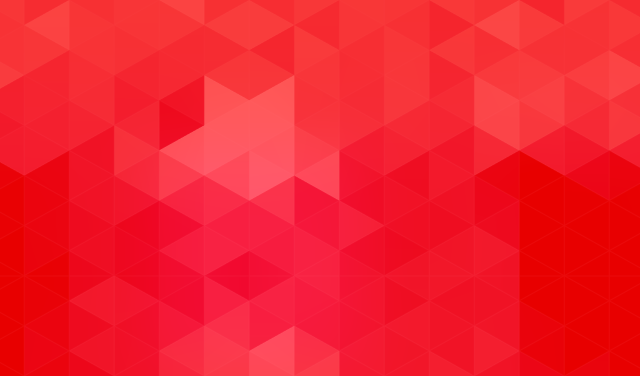
Reproduce this background procedurally as a WebGL 2 fragment shader.

```glsl
#version 300 es
precision highp float;
// Red mosaic of triangles with upright sides, lit by glows and shadows.

uniform vec2 u_resolution;
out vec4 outColor;

const vec2 GRID = vec2(14.22, 7.5);     // triangle columns and rows per canvas
const float COLUMN_SHIFT = 0.537;       // width of the cut column at the left
const float ASPECT = 1.703;             // layout width in units of its height
const float FACETING = 0.93;            // 0 = smooth gradient, 1 = flat triangles
const float VARIATION = 1.1;            // tone difference between triangles
const float NOISE_SCALE = 9.4;
const float LINE_WIDTH = 0.0024;
const float LINE_STRENGTH = 0.1;
const float SEAM_HEIGHT = 0.266;
const float LOW_TONE = 1.8;
const float HIGH_TONE = 2.85;
const vec3 LINE_COLOR = vec3(1.0, 0.45, 0.5);
const vec3 PINK_SHIFT = vec3(0.015, 0.0, 0.07);
const vec3 WARM_SHIFT = vec3(0.0, 0.0, -0.025);
const int SAMPLES = 3;
const int SPOTS = 11;

// Colours from deep to bright, one per tone step.
const vec3 RAMP[5] = vec3[5](
    vec3(0.91, 0.00, 0.00), vec3(0.93, 0.03, 0.11), vec3(0.955, 0.11, 0.18),
    vec3(0.975, 0.22, 0.245), vec3(1.00, 0.35, 0.36));

// Each spot holds its centre, radius and strength.
const vec4 GLOWS[SPOTS] = vec4[SPOTS](
    vec4(0.65, 0.63, 0.14, 2.0), vec4(0.47, 0.56, 0.08, 1.4),
    vec4(0.845, 0.585, 0.09, 1.5), vec4(0.665, 0.0, 0.12, 1.7),
    vec4(0.50, 0.0, 0.07, 1.0), vec4(0.83, 0.0, 0.07, 1.0),
    vec4(1.38, 0.72, 0.12, 0.9), vec4(1.58, 0.70, 0.12, 0.8),
    vec4(1.02, 0.72, 0.10, 0.5), vec4(0.70, 0.36, 0.18, 0.4),
    vec4(0.365, 0.57, 0.08, 0.5));
const vec4 SHADOWS[SPOTS] = vec4[SPOTS](
    vec4(0.0, 0.40, 0.17, 1.3), vec4(0.0, 0.10, 0.18, 1.3),
    vec4(0.05, 0.25, 0.34, 0.5), vec4(1.57, 0.37, 0.20, 2.0),
    vec4(1.43, 0.48, 0.07, 1.1), vec4(1.58, 0.10, 0.20, 1.8),
    vec4(1.32, 0.50, 0.06, 0.8), vec4(0.483, 0.70, 0.06, 1.2),
    vec4(0.663, 0.266, 0.055, 1.3), vec4(0.40, 0.30, 0.12, 0.6),
    vec4(1.08, 0.40, 0.17, 0.5));

vec2 gradientAt(vec2 cell) {
    float angle = 6.2832 * fract(sin(dot(cell, vec2(127.1, 311.7))) * 43758.5);
    return vec2(cos(angle), sin(angle));
}

float gradientNoise(vec2 p) {
    vec2 cell = floor(p), f = fract(p);
    vec2 w = f * f * f * (f * (f * 6.0 - 15.0) + 10.0);
    vec2 e = vec2(0.0, 1.0);
    float low = mix(dot(gradientAt(cell), f),
                    dot(gradientAt(cell + e.yx), f - e.yx), w.x);
    float high = mix(dot(gradientAt(cell + e), f - e),
                     dot(gradientAt(cell + 1.0), f - 1.0), w.x);
    return mix(low, high, w.y);
}

// Flat-topped, squarish spot with a fairly steep rim.
float spot(vec2 p, vec4 s) {
    vec2 d = (p - s.xy) / s.z;
    d *= d;
    return s.w * exp(-dot(d, d));
}

float toneAt(vec2 p) {
    float tone = mix(LOW_TONE, HIGH_TONE, smoothstep(0.5, 0.95, p.y));
    for (int i = 0; i < SPOTS; i++) tone += spot(p, GLOWS[i]) - spot(p, SHADOWS[i]);
    return tone;
}

vec3 rampColor(float tone) {
    vec3 color = RAMP[0];
    for (int i = 1; i < 5; i++)
        color = mix(color, RAMP[i], clamp(tone - float(i - 1), 0.0, 1.0));
    return color;
}

float hairline(float dist, float pixel) {
    float halfWidth = 0.5 * LINE_WIDTH;
    return 1.0 - smoothstep(halfWidth - 0.5 * pixel, halfWidth + 0.5 * pixel, dist);
}

vec3 mosaic(vec2 uv, float pixel) {
    vec2 cellSize = vec2(ASPECT, 1.0) / GRID;
    vec2 p = uv * vec2(ASPECT, 1.0);

    // Two slanted families of edges split each column into triangles.
    float x = uv.x * GRID.x - COLUMN_SHIFT;
    float column = floor(x), f = x - column;
    float offset = 0.5 * mod(column, 2.0);
    float y = uv.y * GRID.y - offset;
    vec2 slant = vec2(y - 0.5 * f, y + 0.5 * f);
    float index = floor(slant.x) + floor(slant.y);
    float side = mod(index, 2.0);
    vec2 center = vec2(column + COLUMN_SHIFT + (1.0 + side) / 3.0,
                       0.5 * index + 0.5 + offset) * cellSize;

    // Tone per triangle, with a slight gradient inside it.
    float tone = toneAt(mix(p, center, FACETING));
    tone += VARIATION * gradientNoise(center * NOISE_SCALE + 3.7);
    vec3 color = rampColor(tone);
    color += PINK_SHIFT * spot(p, vec4(0.68, 0.30, 0.32, 1.0));
    color += WARM_SHIFT * smoothstep(0.55, 1.0, p.y);

    // Faint lines along the edges and one level seam.
    vec2 gap = abs(slant - round(slant)) / length(vec2(0.5, 1.0) / cellSize);
    float edge = min(min(gap.x, gap.y), min(f, 1.0 - f) * cellSize.x);
    float line = max(hairline(edge, pixel), hairline(abs(p.y - SEAM_HEIGHT), pixel));
    float fade = mix(1.0, 0.4, smoothstep(0.5, 0.9, p.y));
    return mix(color, LINE_COLOR, LINE_STRENGTH * fade * line);
}

void main() {
    vec3 sum = vec3(0.0);
    for (int i = 0; i < SAMPLES * SAMPLES; i++) {
        vec2 shift = (vec2(i % SAMPLES, i / SAMPLES) + 0.5) / float(SAMPLES) - 0.5;
        sum += mosaic((gl_FragCoord.xy + shift) / u_resolution, 1.0 / u_resolution.y);
    }
    outColor = vec4(clamp(sum / float(SAMPLES * SAMPLES), 0.0, 1.0), 1.0);
}
```
